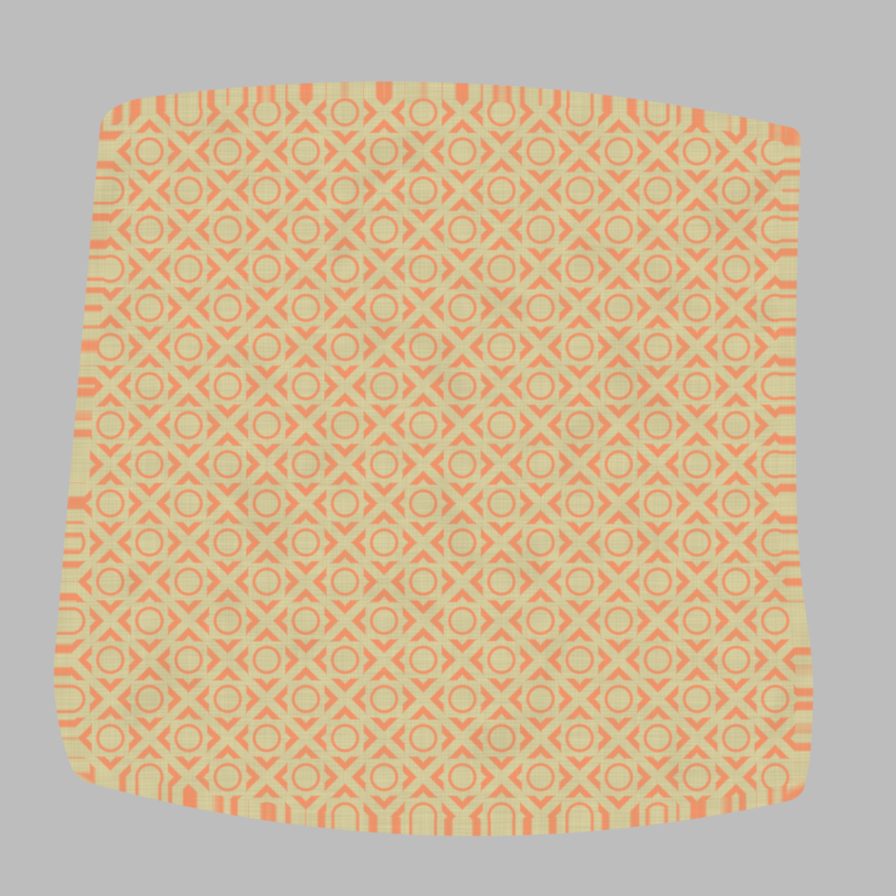
Write a three.js fragment shader that draws this pattern.

```glsl
// A bowed square of woven cloth on plain grey, printed with staggered diamonds,
// each holding a square and a ring. Distance functions shape motif and outline,
// layered sines make the weave, and the print smears out along the hem.
varying vec2 vUv;

const float TAU = 6.2831853;

float soft(float d, float blur) {
  return 1.0 - smoothstep(-blur, blur, d);
}

float square(float x) {
  return x * x;
}

// Cloth limits: left and right at a height, bottom and top at a column.
vec2 sideEdges(float y) {
  float left = 0.038 + 0.086 * y + 1.85 * square(max(0.27 - y, 0.0));
  float right = 0.888 + 0.07 * square(y - 0.55)
    + 0.0125 * exp(-square((y - 0.245) / 0.1))
    - 2.5 * square(max(0.17 - y, 0.0));
  return vec2(left, right);
}

vec2 levelEdges(float x) {
  float bottom = 0.067 + 0.32 * square(x - 0.53);
  float top = 0.909 - 0.25 * square(x - 0.43) - 6.0 * square(max(0.16 - x, 0.0));
  return vec2(bottom, top);
}

// Ink coverage of the print; g counts repeats.
float motif(vec2 g) {
  vec2 a = abs(fract(g + 0.5) - 0.5);
  // Fold the half-step motif onto the main one.
  if (a.x + a.y > 0.5) a = 0.5 - a;
  float diamond = abs(a.x + a.y - 0.363) - 0.054;
  float box = max(a.x, a.y) - 0.238;
  float chevrons = max(diamond * 0.7071, -box);
  float ring = abs(length(a) - 0.162) - 0.019;
  return soft(min(chevrons, ring), 0.018);
}

// Uneven threads running along the first coordinate.
float slub(float along, float across) {
  float a = TAU * along;
  float b = TAU * across;
  return sin(97.0 * b + 2.0 * sin(3.0 * a)) * sin(5.0 * a + 4.0 * sin(41.0 * b))
    + 0.6 * sin(143.0 * b + 2.0 * sin(4.0 * a)) * sin(7.0 * a + 5.0 * sin(29.0 * b));
}

void main() {
  vec2 p = vUv;
  vec2 sides = sideEdges(p.y);
  vec2 levels = levelEdges(p.x);

  // Outline with slightly rounded corners.
  vec2 inside = vec2(min(p.x - sides.x, sides.y - p.x),
                     min(p.y - levels.x, levels.y - p.y));
  float outline = length(max(0.012 - inside, 0.0)) - 0.012;
  float cloth = soft(outline, 0.0013);

  // Holding the coordinate near the hem draws the print into streaks.
  vec2 held = clamp(p, vec2(sides.x, levels.x) + 0.018,
                       vec2(sides.y, levels.y) - 0.018);
  float ink = motif((held - vec2(0.516, 0.4818)) / 0.0873);

  // Weave, faint smudges and thin spots in the ink.
  float weft = slub(p.x, p.y);
  float warp = slub(p.y + 0.37, p.x + 0.21);
  float smudge = sin(TAU * (2.0 * p.x + p.y) + 2.0 * sin(TAU * 3.0 * p.y))
    * sin(TAU * (3.0 * p.y - p.x) + 2.0 * sin(TAU * 4.0 * p.x));
  ink *= clamp(0.95 + 0.07 * weft + 0.03 * warp, 0.0, 1.0);

  vec3 color = mix(vec3(0.82, 0.79, 0.61), vec3(0.935, 0.565, 0.405), ink);
  color *= 1.0 + 0.017 * weft + 0.012 * warp - 0.025 * smoothstep(0.5, 1.0, smudge);

  gl_FragColor = vec4(mix(vec3(0.74), color, cloth), 1.0);
}
```
